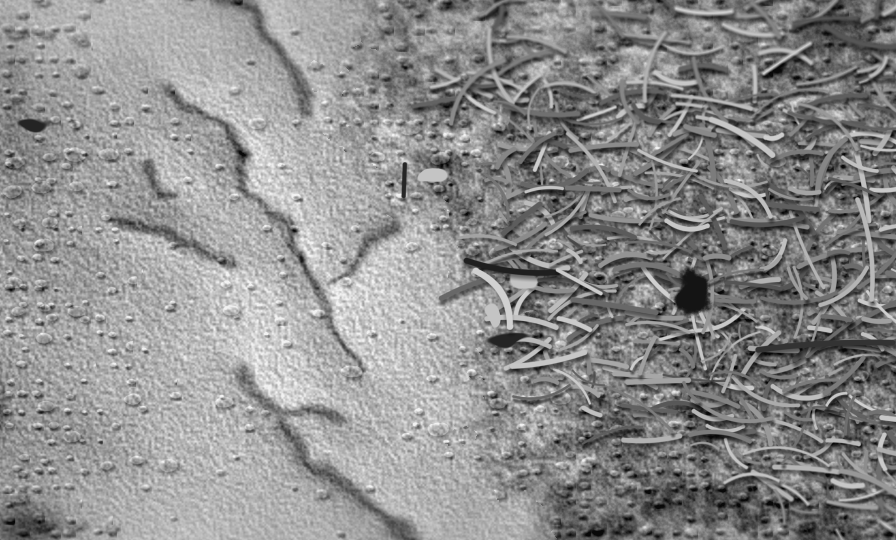
This texture is drawn by a WebGL 2 fragment shader. Its source:

```glsl
#version 300 es
precision highp float;
uniform vec2 u_resolution;
out vec4 fragColor;

float hash(vec2 p) {
  vec3 q = fract(p.xyx * 0.1031);
  q += dot(q, q.yzx + 33.33);
  return fract((q.x + q.y) * q.z);
}

float noise(vec2 p) {
  vec2 i = floor(p), f = fract(p);
  f = f * f * (3.0 - 2.0 * f);
  return mix(mix(hash(i), hash(i + vec2(1, 0)), f.x),
             mix(hash(i + vec2(0, 1)), hash(i + 1.0), f.x), f.y);
}

float fbm(vec2 p) {
  float sum = 0.0, gain = 0.5;
  for (int i = 0; i < 5; i++) {
    sum += gain * noise(p);
    p = mat2(1.6, 1.2, -1.2, 1.6) * p + 7.3;
    gain *= 0.5;
  }
  return sum;
}

// Soft ellipse: centre in xy, radii in zw
float spot(vec2 p, vec4 e) {
  vec2 q = (p - e.xy) / e.zw;
  return exp(-dot(q, q));
}

// Furrow through four points: dark core, shaded on one side, lit on the other
float furrow(vec2 p, mat4x2 path, float width) {
  float near = 1e3, side = 0.0;
  for (int i = 0; i < 3; i++) {
    vec2 e = path[i + 1] - path[i], v = p - path[i];
    float dist = length(v - e * clamp(dot(v, e) / dot(e, e), 0.0, 1.0));
    if (dist < near) {
      near = dist;
      side = (e.x * v.y - e.y * v.x) / length(e);
    }
  }
  float slope = clamp(side / 0.12, -1.0, 1.0) * exp(-near * near / 0.06);
  return 0.085 * slope - 0.34 * exp(-near * near / (width * width));
}

// Bent stalk from ends.xy to ends.zw, with a cast shadow
void stalk(inout float v, vec2 p, vec4 ends, float bend, float w, float tone, float soft) {
  vec2 d = ends.zw - ends.xy, q = p - ends.xy;
  float h = clamp(dot(q, d) / dot(d, d), 0.0, 1.0);
  q -= d * h + bend * 4.0 * h * (1.0 - h) * vec2(-d.y, d.x);
  v *= 0.5 + 0.5 * smoothstep(0.0, w * 2.2 + soft, length(q + vec2(-0.01, 0.03)));
  v = mix(v, tone, 1.0 - smoothstep(w - soft, w + soft, length(q)));
}

float strawCover(vec2 p) {
  float left = smoothstep(3.6, 5.0, p.x + 0.25 * (p.y - 2.5));
  float low = smoothstep(-0.1, 0.6, p.y - 1.2 + (p.x - 4.0) * 0.37);
  return left * low * mix(0.62, 0.19, smoothstep(3.5, 4.3, p.y));
}

void main() {
  vec2 p = gl_FragCoord.xy / u_resolution * vec2(7.68, 4.6);
  float focus = smoothstep(-0.5, 1.0, p.y) * (1.0 - 0.75 * smoothstep(3.1, 4.5, p.y));
  float soft = 6.1 / u_resolution.x + 0.018 * (1.0 - focus);
  float rough = fbm(p * 3.5), fine = fbm(p * 11.0 + 4.0);

  // Sand with broad tonal drifts
  float sand = 0.61 + 0.16 * fbm(p * 1.3 + 2.0);
  sand += 0.07 * (spot(p, vec4(2.2, 2, 0.9, 1.2)) + spot(p, vec4(3.3, 1.9, 0.5, 0.8)));
  sand -= 0.16 * spot(p, vec4(0.2, 3.2, 0.8, 0.7)) + 0.1 * spot(p, vec4(0.2, 1, 1, 1));
  sand -= 0.4 * spot(p, vec4(0.2, 0.1, 0.35, 0.2)) + 0.3 * spot(p, vec4(0, 1.1, 0.06, 0.2));
  sand -= 0.12 * spot(p, vec4(0.1, 3.9, 0.15, 0.5));

  // Furrows
  vec2 w = p + 0.1 * (vec2(noise(p * 6.0), noise(p * 6.0 + 9.0)) - 0.5);
  sand += furrow(w, mat4x2(1.8, 4.65, 2.15, 4.5, 2.42, 4.15, 2.65, 3.65), 0.055);
  sand += furrow(w, mat4x2(1.45, 3.85, 1.52, 3.67, 1.83, 3.6, 2.06, 3.3), 0.045);
  sand += furrow(w, mat4x2(2.06, 3.3, 2.05, 3, 2.4, 2.75, 2.58, 2.4), 0.05);
  sand += furrow(w, mat4x2(2.58, 2.4, 2.7, 2.1, 2.85, 1.75, 3.1, 1.48), 0.035);
  sand += furrow(w, mat4x2(1.95, 2.38, 1.6, 2.5, 1.4, 2.65, 1, 2.75), 0.05);
  sand += furrow(w, mat4x2(2.05, 1.45, 2.15, 1.22, 2.4, 1.1, 2.9, 1.03), 0.055);
  sand += furrow(w, mat4x2(2.42, 0.98, 2.65, 0.7, 3.1, 0.36, 3.6, 0), 0.06);
  sand += furrow(w, mat4x2(1.25, 3.2, 1.28, 3.05, 1.36, 2.95, 1.48, 2.92), 0.035);
  sand += furrow(w, mat4x2(3.36, 2.65, 3.2, 2.52, 3.02, 2.3, 2.78, 2.15),
                 0.03 + 0.05 * smoothstep(2.9, 3.2, p.x));

  // Littered soil, bare and dark towards the bottom
  float soil = 0.03 + 0.5 * rough + 0.55 * fine;
  soil -= 0.16 * spot(p, vec4(5.5, 0.3, 1, 0.55)) + 0.06 * smoothstep(4.5, 7.5, p.x);
  float edge = 2.95 + 1.05 * smoothstep(3.8, 1.9, p.y) + 0.4 * smoothstep(1.2, 0.0, p.y);
  float ground = smoothstep(-0.25, 0.35, p.x - edge + 1.2 * (rough - 0.5));
  float v = mix(sand, soil, ground);

  // Crumbs, denser to the left and on the soil
  float crumbly = max(ground, smoothstep(1.7, 0.2, p.x));
  for (float size = 0.13; size < 0.3; size += 0.13) {
    vec2 cell = floor(p / size);
    vec2 q = p - (cell + 0.35 + 0.3 * vec2(hash(cell + 5.0), hash(cell + 8.0))) * size;
    q *= vec2(0.75, 1.2);
    float r = size * (0.1 + 0.15 * hash(cell + 3.0)) * (0.7 + 0.7 * fine);
    float on = step(hash(cell + size), 0.06 + 0.45 * crumbly);
    v -= on * 0.28 * (1.0 - smoothstep(r * 0.5, r * 1.4 + soft, length(q + vec2(-0.01, 0.025))));
    v += on * 0.2 * (1.0 - smoothstep(r - soft, r + soft, length(q)));
  }

  // Grain lit from the upper right
  float relief = noise(p * 36.0) - noise(p * 36.0 + 0.65);
  v += (0.2 * relief + 0.16 * noise(p * 62.0) - 0.08) * (0.3 + 0.7 * focus);

  // Layers of scattered straw
  for (int k = 0; k < 72; k++) {
    float layer = float(k / 9), size = 0.3 + 0.025 * layer;
    vec2 shift = vec2(0.37, 0.61) * layer;
    vec2 id = floor((p + shift) / size) + vec2(k % 3 - 1, k / 3 % 3 - 1), key = id + 57.0 * layer;
    vec2 mid = (id + vec2(hash(key), hash(key + 11.0))) * size - shift;
    if (hash(key + 23.0) > strawCover(mid)) continue;
    float turn = 2.0 * hash(key + 37.0) - 1.0, angle = 1.5 * turn * abs(turn) - 0.12;
    vec2 arm = vec2(cos(angle), sin(angle)) * size * (0.2 + 0.6 * hash(key + 41.0));
    stalk(v, p, vec4(mid - arm, mid + arm), 0.3 * hash(key + 43.0) - 0.15,
          0.009 + 0.014 * hash(key + 47.0), 0.32 + 0.5 * hash(key + 53.0), soft);
  }

  // Dark hollow, pale flakes and larger twigs
  float hollow = spot(w, vec4(5.93, 2.1, 0.16, 0.25)) + 0.5 * fine - 0.25;
  v = mix(v, 0.08, smoothstep(0.35, 0.6, hollow));
  float flakes = spot(w, vec4(4.47, 2.2, 0.14, 0.09)) + spot(w, vec4(4.24, 1.93, 0.08, 0.1));
  v = mix(v, 0.77, smoothstep(0.35, 0.5, flakes + spot(w, vec4(3.7, 3.08, 0.13, 0.07))));
  float pits = spot(w, vec4(0.28, 3.56, 0.15, 0.06)) + spot(w, vec4(4.35, 1.73, 0.2, 0.06));
  v = mix(v, 0.14, smoothstep(0.3, 0.6, pits));
  stalk(v, p, vec4(4, 2.38, 4.78, 2.28), -0.05, 0.025, 0.12, soft);
  stalk(v, p, vec4(4.78, 2.3, 5.15, 2.1), 0.0, 0.016, 0.8, soft);
  stalk(v, p, vec4(4.08, 2.29, 4.37, 1.82), 0.16, 0.03, 0.82, soft);
  stalk(v, p, vec4(6.1, 3.58, 6.62, 3.28), 0.05, 0.025, 0.78, soft);
  stalk(v, p, vec4(6.5, 1.62, 7.65, 1.68), 0.02, 0.025, 0.2, soft);
  stalk(v, p, vec4(7.35, 2.9, 7.47, 2.05), 0.06, 0.02, 0.72, soft);
  stalk(v, p, vec4(3.47, 3.2, 3.46, 2.93), 0.0, 0.018, 0.15, soft);
  fragColor = vec4(vec3(clamp(v, 0.03, 0.95)), 1);
}
```
